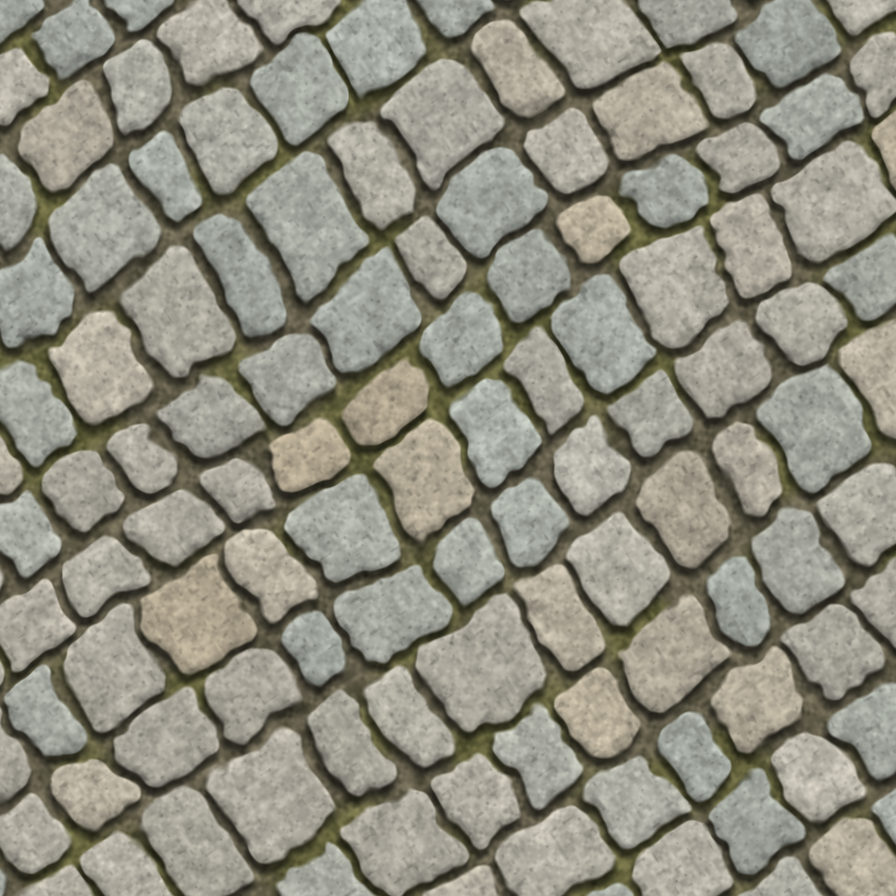
Reproduce this texture procedurally as a Shadertoy shader.

```glsl
// Weathered cobblestone paving: slanted rows of rough, rounded grey setts.
// Each sett is a skewed rounded box in a jittered row grid; joints hold dark
// soil and moss, and a second distance sample gives lit rims and shadows.

#define STONES_ACROSS 10.0
#define ROW_ANGLE 0.58
#define CELL_SIZE vec2(0.94, 1.04)
#define WIDTH_JITTER 0.42
#define ROW_JITTER 0.24
#define JOINT_MARGIN 0.042
#define CORNER_RADIUS 0.15
#define EDGE_ROUGHNESS 0.10
#define GRAIN_CONTRAST 0.30
#define MOSS_AMOUNT 0.65
#define LIGHT_REACH 0.09

float hash(vec2 p) {
    vec3 h = fract(vec3(p.xyx) * 0.1031);
    h += dot(h, h.yzx + 33.33);
    return fract((h.x + h.y) * h.z);
}

float noise(vec2 p) {
    vec2 i = floor(p), f = fract(p);
    f = f * f * (3.0 - 2.0 * f);
    return mix(mix(hash(i), hash(i + vec2(1, 0)), f.x),
               mix(hash(i + vec2(0, 1)), hash(i + vec2(1, 1)), f.x), f.y);
}

vec2 noise2(vec2 p) {
    return vec2(noise(p), noise(p + 57.3)) - 0.5;
}

mat2 rotation(float a) {
    float c = cos(a), s = sin(a);
    return mat2(c, -s, s, c);
}

float roundedBox(vec2 p, vec2 halfSize, float r) {
    vec2 q = abs(p) - halfSize + r;
    return length(max(q, 0.0)) + min(max(q.x, q.y), 0.0) - r;
}

float rowEdge(float row) {
    return row + ROW_JITTER * (hash(vec2(row, 91.0)) - 0.5);
}

float stoneEdge(float column, float row) {
    return column + WIDTH_JITTER * (hash(vec2(column, row)) - 0.5);
}

// Signed distance to the nearest stone in x, its identity in yz
vec3 paving(vec2 p) {
    p += 0.45 * noise2(p * 0.33);
    p += EDGE_ROUGHNESS * (1.5 * noise2(p * 2.6) + 0.7 * noise2(p * 7.0));
    vec2 q = p / CELL_SIZE;
    float nearest = 9.0, second = 9.0;
    vec2 id = vec2(0.0);
    for (int j = -1; j <= 1; j++) {
        float row = floor(q.y) + float(j);
        float shift = hash(vec2(row, 17.0));
        float low = rowEdge(row), high = rowEdge(row + 1.0);
        for (int i = -1; i <= 1; i++) {
            float column = floor(q.x - shift) + float(i);
            float left = stoneEdge(column, row);
            float right = stoneEdge(column + 1.0, row);
            vec2 cell = vec2(column, row);
            float turn = hash(cell + 31.0) - 0.5;
            float taper = hash(cell + 63.0) - 0.5;
            float shrink = hash(cell + 87.0);
            vec2 centre = vec2(0.5 * (left + right) + shift, 0.5 * (low + high));
            vec2 halfSize = 0.5 * vec2(right - left, high - low) * CELL_SIZE;
            vec2 local = rotation(turn * 0.24) * (p - centre * CELL_SIZE);
            local.x *= 1.0 + 0.35 * taper * local.y;
            local.y += 0.22 * turn * local.x;
            float d = roundedBox(local, halfSize - JOINT_MARGIN - 0.045 * shrink,
                                 CORNER_RADIUS);
            if (d < nearest) {
                second = nearest;
                nearest = d;
                id = cell;
            } else {
                second = min(second, d);
            }
        }
    }
    // Keep a joint open wherever neighbours would overlap
    return vec3(max(nearest, 0.5 * (nearest - second) + JOINT_MARGIN), id);
}

vec3 stoneColor(vec2 p, vec2 id) {
    float tint = hash(id + 11.0);
    vec3 cool = vec3(0.615, 0.635, 0.605), grey = vec3(0.665, 0.650, 0.605);
    vec3 warm = vec3(0.680, 0.635, 0.545);
    vec3 color = mix(cool, grey, smoothstep(0.1, 0.6, tint));
    color = mix(color, warm, smoothstep(0.8, 1.0, tint));
    float grain = 0.30 * noise(p * 5.0) + 0.36 * noise(p * 13.0 + 4.0)
                + 0.34 * noise(p * 25.0 + 9.0) - 0.5;
    float pits = smoothstep(0.72, 0.95, noise(p * 17.0 + 40.0));
    color *= 1.03 + 0.09 * (hash(id + 5.0) - 0.5);
    return color * (1.0 + 1.6 * GRAIN_CONTRAST * grain - 0.12 * pits);
}

vec3 jointColor(vec2 p) {
    float crumbs = 0.5 * noise(p * 8.0) + 0.5 * noise(p * 21.0);
    vec3 soil = mix(vec3(0.25, 0.24, 0.18), vec3(0.53, 0.50, 0.41), crumbs);
    vec3 moss = mix(vec3(0.25, 0.26, 0.12), vec3(0.53, 0.53, 0.29), crumbs);
    float patches = smoothstep(0.4, 0.75, noise(p * 1.3 + 20.0));
    return mix(soil, moss, MOSS_AMOUNT * patches);
}

void mainImage(out vec4 fragColor, in vec2 fragCoord) {
    mat2 slant = rotation(ROW_ANGLE);
    vec2 p = slant * (fragCoord / iResolution.y) * STONES_ACROSS + 20.0;
    vec2 toLight = slant * normalize(vec2(0.15, 1.0)) * LIGHT_REACH;
    vec3 stone = paving(p);
    float d = stone.x, lit = paving(p + toLight).x;

    // Bright upper rims and dark lower rims on the stones
    float slope = clamp((lit - d) / LIGHT_REACH, -1.0, 1.0);
    float rim = smoothstep(-0.13, 0.0, d);
    vec3 top = stoneColor(p, stone.yz);
    top *= 1.0 + rim * (slope > 0.0 ? 0.10 * slope : 0.26 * slope);

    // Soil darkened by the stone above it
    vec3 joint = jointColor(p) * mix(0.42, 1.0, smoothstep(-0.05, 0.07, lit));

    float blur = max(0.025, STONES_ACROSS / iResolution.y);
    vec3 color = mix(top, joint, smoothstep(-blur, blur, d));
    fragColor = vec4(clamp(color, 0.0, 1.0), 1.0);
}
```
